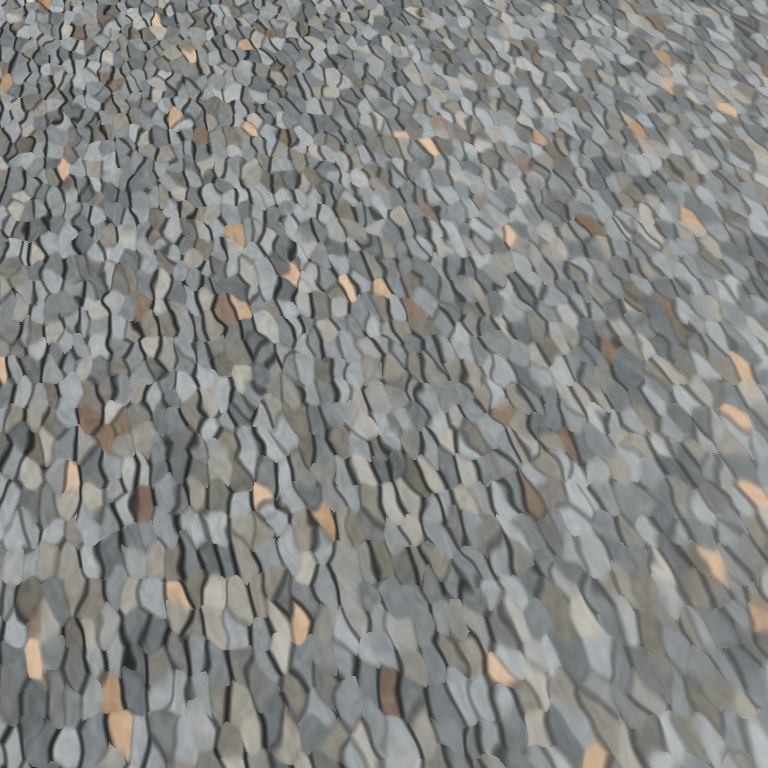
Reproduce this texture procedurally as a WebGL 1 fragment shader.

```glsl
precision highp float;
// Grey crushed gravel seen at a slant, with dark slits between stones and soft focus to the right.
uniform vec2 u_resolution;

const vec3 COOL_GREY = vec3(0.545, 0.568, 0.572);
const vec3 WARM_GREY = vec3(0.585, 0.570, 0.530);
const vec3 TAN = vec3(0.78, 0.67, 0.56);
const vec3 RUST = vec3(0.50, 0.40, 0.32);
const vec3 SHADOW = vec3(0.13, 0.13, 0.135);

float hash(vec2 p) {
  vec3 q = fract(p.xyx * vec3(0.1031, 0.1030, 0.0973));
  q += dot(q, q.yzx + 33.33);
  return fract((q.x + q.y) * q.z);
}

vec2 hash2(vec2 p) {
  return vec2(hash(p), hash(p + 71.7));
}

float noise(vec2 p) {
  vec2 i = floor(p);
  vec2 f = fract(p);
  f = f * f * (3.0 - 2.0 * f);
  return mix(mix(hash(i), hash(i + vec2(1.0, 0.0)), f.x),
             mix(hash(i + vec2(0.0, 1.0)), hash(i + vec2(1.0, 1.0)), f.x), f.y);
}

// Perspective ground coordinates: stones shrink towards the top.
vec2 groundPlane(vec2 uv) {
  float depth = mix(1.0, 0.5, uv.y);
  return vec2((uv.x - 0.5) / depth, 1.5 / depth);
}

vec2 stoneCentre(vec2 cell) {
  return cell + 0.1 + 0.8 * hash2(cell);
}

vec3 stoneColour(vec2 cell) {
  float kind = hash(cell + 13.1);
  float tone = hash(cell + 37.9) - 0.5;
  vec3 colour = mix(COOL_GREY, WARM_GREY, smoothstep(0.45, 0.95, hash(cell + 5.3)));
  colour += 0.27 * tone;
  colour = mix(colour, RUST, 0.7 * step(0.975, kind));
  return mix(colour, TAN + 0.2 * tone, step(kind, 0.014));
}

// Stone colour in rgb, darkness of the slits in alpha.
vec4 gravel(vec2 p, float blur) {
  vec2 base = floor(p);
  vec2 nearCell = base;
  vec2 nearOffset = vec2(0.0);
  float nearest = 100.0;
  for (int j = -1; j <= 1; j++) {
    for (int i = -1; i <= 1; i++) {
      vec2 cell = base + vec2(float(i), float(j));
      vec2 offset = stoneCentre(cell) - p;
      float d = dot(offset, offset);
      if (d < nearest) {
        nearest = d;
        nearCell = cell;
        nearOffset = offset;
      }
    }
  }
  vec3 colour = vec3(0.0);
  float total = 0.0;
  float slit = 0.0;
  float sharpness = mix(15.0, 7.0, blur);
  for (int j = -2; j <= 2; j++) {
    for (int i = -2; i <= 2; i++) {
      vec2 cell = base + vec2(float(i), float(j));
      vec2 offset = stoneCentre(cell) - p;
      float weight = exp(sharpness * (nearest - dot(offset, offset)));
      colour += weight * stoneColour(cell);
      total += weight;
      vec2 gap = offset - nearOffset;
      if (dot(gap, gap) > 0.0001) {
        vec2 normal = normalize(gap);
        float edge = dot(0.5 * (offset + nearOffset), normal);
        float random = hash(cell + nearCell + 91.0);
        float strength = smoothstep(0.25, 0.95, abs(normal.x)) * smoothstep(0.05, 0.8, random);
        float width = mix(0.14, 0.26, random) + 0.06 * blur;
        slit = max(slit, strength * (1.0 - smoothstep(0.0, width, edge)));
      }
    }
  }
  return vec4(colour / total, slit);
}

void main() {
  vec2 uv = gl_FragCoord.xy / u_resolution;
  vec2 ground = groundPlane(uv);

  // Leaning, upright stones with uneven outlines.
  vec2 p = 34.0 * vec2(ground.x + 0.28 * ground.y, 0.72 * ground.y) + 60.0;
  p += 0.5 * (vec2(noise(p * 1.4), noise(p * 1.4 + 40.0)) - 0.5);

  float patches = noise(uv * 5.0 + 3.0) - 0.5;
  float blur = smoothstep(0.3, 1.1, uv.x + 0.15 * uv.y + 0.2 * patches);
  vec4 stones = gravel(p, blur);

  // Fine mottling, broad light, then the shaded slits.
  float mottle = noise(p * 3.1 + 17.0) + 0.6 * noise(p * 5.7) - 0.8;
  vec3 colour = stones.rgb + mix(0.07, 0.04, blur) * mottle;
  colour += 0.03 * patches + mix(-0.005, 0.025, blur);
  colour = mix(colour, SHADOW, stones.a * mix(0.92, 0.38, blur));
  gl_FragColor = vec4(clamp(colour, 0.0, 1.0), 1.0);
}
```
